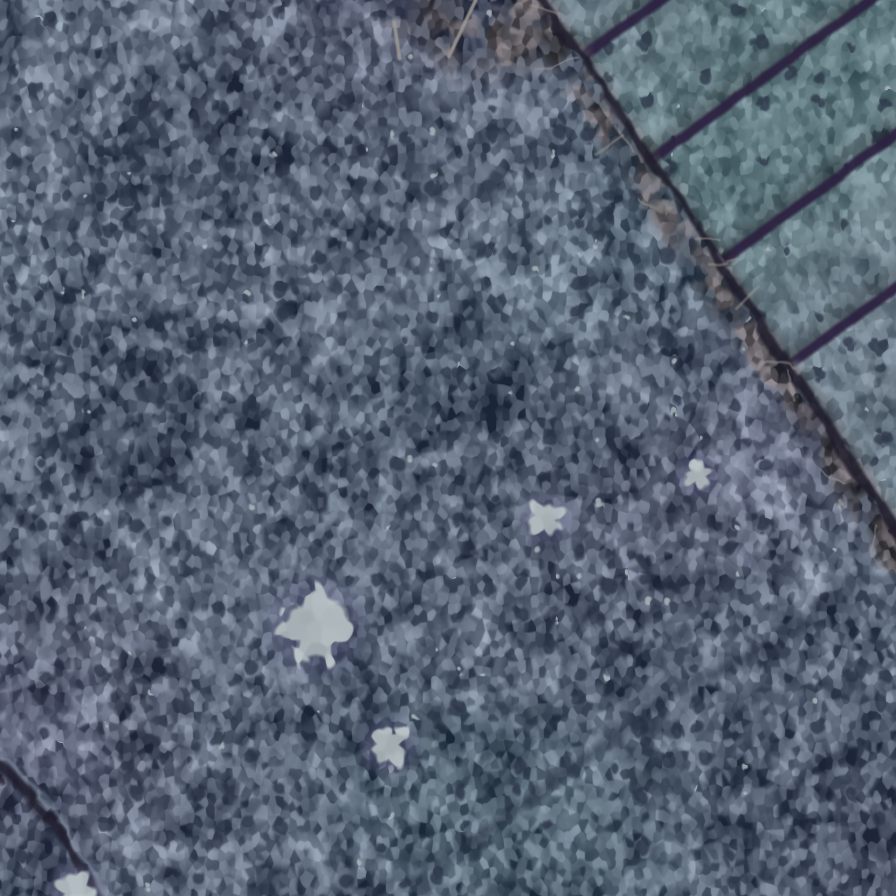
This texture is drawn by a three.js fragment shader. Its source:

```glsl
// Weathered blue-grey stone slab with pale flakes, meeting ribbed slats at a dirty joint.
varying vec2 vUv;

const vec3 DARK_GRIT = vec3(0.16, 0.20, 0.27);
const vec3 PALE_GRIT = vec3(0.52, 0.57, 0.64);
const vec3 FLAKE = vec3(0.67, 0.71, 0.73);
const vec3 HALO = vec3(0.36, 0.36, 0.50);
const vec3 SOIL = vec3(0.35, 0.32, 0.33);
const vec3 SHADOW = vec3(0.12, 0.11, 0.17);
const vec3 GAP = vec3(0.17, 0.13, 0.25);
const vec3 STRAW = vec3(0.62, 0.60, 0.58);

vec2 hash2(vec2 p) {
  vec3 q = fract(p.xyx * vec3(0.1031, 0.1030, 0.0973));
  q += dot(q, q.yzx + 33.33);
  return fract((q.xx + q.yz) * q.zy);
}

// Smooth cellular noise: random cell tones blended by distance, centred on zero.
float cellTone(vec2 p, float sharpness) {
  vec2 base = floor(p);
  float total = 0.0;
  float weights = 0.0001;
  for (int j = -1; j <= 1; j++) {
    for (int i = -1; i <= 1; i++) {
      vec2 cell = base + vec2(float(i), float(j));
      vec2 away = cell + hash2(cell) - p;
      float w = exp(-sharpness * dot(away, away));
      total += w * hash2(cell + 71.0).x;
      weights += w;
    }
  }
  return total / weights - 0.5;
}

// Round spots, at most one per grid cell; share is the fraction of cells filled.
float spots(vec2 p, float share, float radius, float blur) {
  vec2 cell = floor(p);
  vec2 size = hash2(cell + 19.0);
  vec2 centre = 0.3 + 0.4 * hash2(cell);
  float r = radius * (0.5 + 0.5 * size.y);
  float d = length(fract(p) - centre);
  return step(size.x, share) * (1.0 - smoothstep(r - blur, r + blur, d));
}

float segment(vec2 p, vec2 a, vec2 b) {
  vec2 ab = b - a;
  return length(p - a - ab * clamp(dot(p - a, ab) / dot(ab, ab), 0.0, 1.0));
}

float stroke(float d, float halfWidth, float blur) {
  return 1.0 - smoothstep(halfWidth - blur, halfWidth + blur, d);
}

// Ragged pale chip with a soft violet halo.
vec3 addFlake(vec3 colour, vec2 p, vec2 centre, float radius, float grain) {
  vec2 q = p - centre;
  float angle = atan(q.y, q.x);
  float seed = centre.x * 40.0;
  float ragged = 1.0 + 0.18 * sin(4.0 * angle + seed) + 0.13 * sin(7.0 * angle + 2.0 * seed);
  float r = radius * (ragged + 0.5 * grain);
  float d = length(q);
  colour = mix(colour, HALO, 0.4 * (1.0 - smoothstep(radius, 2.0 * radius, d)));
  return mix(colour, FLAKE + 0.12 * grain, stroke(d, r, 0.003));
}

void main() {
  vec2 p = vUv;

  // Grain layers, from fine grit to broad mottling
  float fine = cellTone(p * vec2(130.0, 98.0), 10.0);
  float medium = cellTone(p * vec2(66.0, 56.0) + 31.0, 9.0);
  float blotch = cellTone(p * 25.0 + 57.0, 7.0);
  float mottle = cellTone(p * 6.0 + 83.0, 5.0);
  vec2 warped = p + 0.008 * vec2(medium, fine);
  float wobble = 0.012 * blotch + 0.006 * medium;

  // Joint between slab (negative side) and slats (positive side)
  float joint = dot(p, vec2(0.83, 0.558)) - 1.061 + 0.6 * wobble;
  float slat = smoothstep(-0.002, 0.003, joint);

  // Stone colour
  float tone = 0.49 + 0.76 * fine + 0.56 * medium + 0.36 * blotch + 0.28 * mottle;
  tone = mix(tone, 0.66 + 0.65 * (tone - 0.49), slat);
  vec3 colour = mix(DARK_GRIT, PALE_GRIT, clamp(tone, -0.15, 1.35));
  float hue = sin(p.x * 7.0 + 2.0 * sin(p.y * 5.0)) + sin(p.y * 9.0 - p.x * 4.0);
  colour += vec3(0.007, -0.004, 0.003) * hue;
  colour += slat * vec3(-0.01, 0.02, -0.01);

  // Dark pits and bright specks
  colour = mix(colour, DARK_GRIT, 0.75 * spots(warped * 30.0, 0.22, 0.27, 0.07));
  colour = mix(colour, FLAKE, 0.85 * spots(warped * 38.0 + 9.0, 0.06, 0.13, 0.06));

  // Slat gaps with a shaded upper edge
  float across = dot(p, vec2(0.59, -0.807)) + 0.372 + 0.15 * wobble;
  float gap = across - 0.138 * clamp(floor(across / 0.138 + 0.5), 0.0, 3.0);
  float shade = smoothstep(-0.035, 0.0, gap) * (1.0 - smoothstep(0.0, 0.008, gap));
  colour *= 1.0 - 0.25 * slat * shade;
  colour = mix(colour, GAP, 0.92 * slat * stroke(abs(gap), 0.0055, 0.003));

  // Soil along the joint, spreading at the top
  float band = 1.0 - smoothstep(0.004, 0.035, abs(joint + 0.012));
  float pile = 1.0 - smoothstep(0.5, 1.2, length((p - vec2(0.55, 1.0)) / vec2(0.12, 0.09)));
  float soil = clamp(max(band, pile * (1.0 - slat)) * (0.75 + blotch + medium), 0.0, 1.0);
  colour = mix(colour, SOIL * (0.8 + 0.9 * fine + 0.9 * medium), 0.8 * soil);
  colour = mix(colour, SHADOW, 0.85 * stroke(abs(joint), 0.005 + 0.004 * blotch, 0.003));

  // Faint crack and the dark corner crack
  vec2 bent = p + wobble;
  float faint = min(segment(bent, vec2(0.50, 0.04), vec2(0.755, 0.23)),
                    segment(bent, vec2(0.755, 0.23), vec2(0.90, 0.30)));
  colour = mix(colour, DARK_GRIT, 0.45 * (0.8 + blotch) * stroke(faint, 0.006, 0.006));
  float corner = dot(bent, vec2(0.782, 0.623)) - 0.092;
  colour = mix(colour, PALE_GRIT, 0.5 * stroke(abs(corner - 0.009), 0.003, 0.003));
  colour = mix(colour, SHADOW, 0.85 * stroke(abs(corner), 0.006, 0.004));

  // Straws: two at the top, short ones scattered down the joint
  float straw = min(segment(p, vec2(0.501, 0.937), vec2(0.531, 1.0)),
                    segment(p, vec2(0.446, 0.935), vec2(0.440, 0.975)));
  colour = mix(colour, STRAW, 0.85 * stroke(straw, 0.002, 0.0015));
  for (int i = 0; i < 12; i++) {
    vec2 rnd = hash2(vec2(float(i), 5.0));
    vec2 root = vec2(0.59, 1.0) + vec2(0.393, -0.586) * (float(i) + rnd.x) / 12.0;
    vec2 tip = root + 0.035 * vec2(cos(6.28 * rnd.y), sin(6.28 * rnd.y));
    colour = mix(colour, STRAW, 0.45 * stroke(segment(bent, root, tip), 0.0015, 0.0015));
  }

  // Pale flakes
  colour = addFlake(colour, p, vec2(0.352, 0.300), 0.036, medium);
  colour = addFlake(colour, p, vec2(0.434, 0.167), 0.021, medium);
  colour = addFlake(colour, p, vec2(0.779, 0.470), 0.015, medium);
  colour = addFlake(colour, p, vec2(0.609, 0.420), 0.018, medium);
  colour = addFlake(colour, p, vec2(0.085, 0.005), 0.020, medium);

  gl_FragColor = vec4(clamp(colour, 0.0, 1.0), 1.0);
}
```
